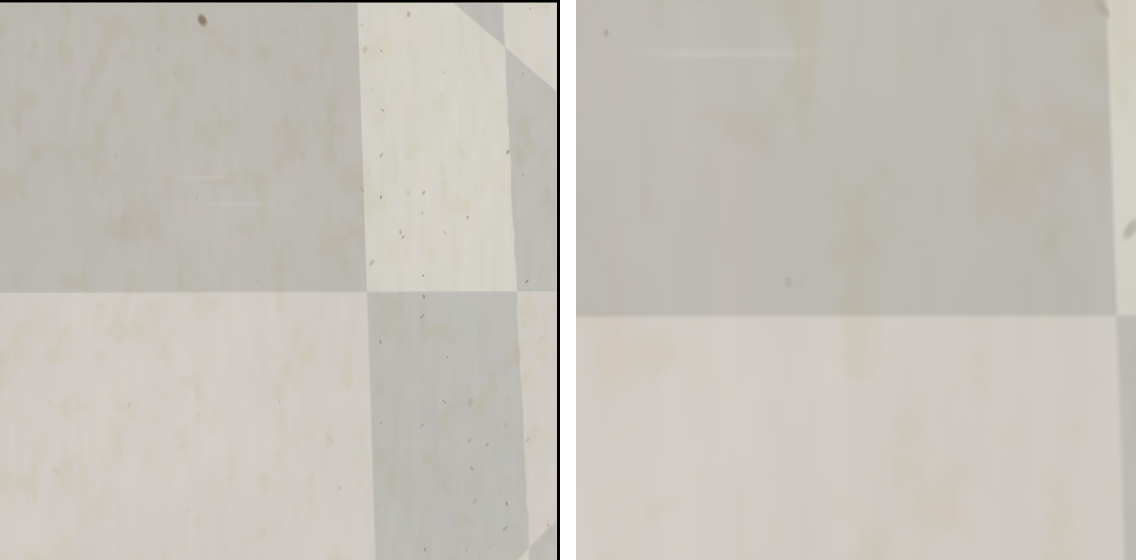
Left: the whole. Right: its middle third, enlarged.
This texture is drawn by a WebGL 1 fragment shader. Its source:

```glsl
precision highp float;

uniform vec2 u_resolution;

float hash(vec2 p) {
    return fract(sin(dot(p, vec2(127.1, 311.7))) * 43758.5453);
}

float noise(vec2 p) {
    vec2 i = floor(p), f = fract(p);
    f = f * f * (3.0 - 2.0 * f);
    return mix(mix(hash(i), hash(i + vec2(1.0, 0.0)), f.x),
               mix(hash(i + vec2(0.0, 1.0)), hash(i + 1.0), f.x), f.y);
}

float fbm(vec2 p) {
    float sum = 0.0, gain = 0.5;
    for (int i = 0; i < 4; i++) {
        sum += gain * noise(p);
        p = p * 2.03 + 17.3;
        gain *= 0.5;
    }
    return sum;
}

// Soft sign: -1 on one side of an edge, +1 on the other
float side(float d) {
    return clamp(d / 0.0016, -1.0, 1.0);
}

// Small tilted blemish, one candidate per cell
float specks(vec2 p, float cells, float chance) {
    vec2 g = p * cells, id = floor(g);
    vec2 center = 0.3 + 0.4 * vec2(hash(id + 3.1), hash(id + 8.7));
    vec2 d = fract(g) - center;
    d.x += d.y * (hash(id + 5.3) - 0.5) * 1.6;
    float size = mix(0.05, 0.11, hash(id + 1.9));
    float spot = 1.0 - smoothstep(0.3, 1.0, length(d * vec2(1.0, 0.6)) / size);
    return spot * step(1.0 - chance, hash(id + 12.4)) * hash(id + 21.0);
}

void main() {
    vec2 p = gl_FragCoord.xy / u_resolution;
    p.y = 1.0 - p.y;

    // Leaning joints, the right one slightly ragged
    float ragged = (noise(vec2(3.0, p.y * 38.0)) - 0.5) * 0.003;
    float leftJoint = p.x - 0.638 - 0.033 * p.y;
    float rightJoint = p.x - 0.897 - 0.049 * p.y + ragged;
    float level = p.y - 0.5225 + 0.002 * p.x;
    float upperCut = (0.0846 + 0.857 * (p.x - 0.9023) - p.y) * 0.76;
    float lowerCut = (p.x + p.y - 1.923) * 0.707;

    // Checker parity flips across every joint
    float parity = side(leftJoint) * side(rightJoint) * side(level)
                 * side(upperCut) * side(lowerCut);
    float pale = 0.5 + 0.5 * parity;
    float strip = smoothstep(-0.001, 0.001, leftJoint);
    float upper = 1.0 - smoothstep(-0.001, 0.001, level);

    vec3 grayStone = mix(vec3(0.738, 0.725, 0.700), vec3(0.743, 0.735, 0.715), strip);
    vec3 paleStone = mix(vec3(0.818, 0.797, 0.770), vec3(0.830, 0.817, 0.780), strip * upper);
    vec3 color = mix(grayStone, paleStone, pale);

    // Cloudy tone, faint upright grain and warm stains
    color += (fbm(p * 5.0) - 0.47) * 0.030;
    color += (fbm(p * vec2(85.0, 14.0)) - 0.47) * mix(0.020, 0.032, strip);
    float stain = smoothstep(0.50, 0.75, fbm(p * vec2(34.0, 22.0) + 9.0));
    color -= vec3(0.010, 0.015, 0.040) * stain;
    color += vec3(0.010, -0.004, 0.006) * (noise(p * vec2(28.0, 16.0)) - 0.5);

    // Scattered pits and flecks, denser in the narrow slabs
    float pits = specks(p, 16.0, mix(0.06, 0.22, strip)) * 0.6
               + specks(p + 4.3, 27.0, mix(0.04, 0.16, strip));
    color = mix(color, vec3(0.50, 0.46, 0.39), min(pits, 1.0) * mix(0.30, 0.65, strip));

    // Brown knot and two pale scuffs on the large gray slab
    float knot = length((p - vec2(0.361, 0.036)) * vec2(1.0, 0.75) - vec2(0.25 * (p.y - 0.036), 0.0));
    color = mix(color, vec3(0.48, 0.42, 0.34), 0.8 * (1.0 - smoothstep(0.003, 0.011, knot)));
    for (int i = 0; i < 2; i++) {
        vec2 d = abs(p - vec2(0.365 + 0.06 * float(i), 0.317 + 0.048 * float(i)));
        color += 0.022 * (1.0 - smoothstep(0.001, 0.004, d.y))
                       * (1.0 - smoothstep(0.02, 0.07, d.x));
    }

    // Pale rim inside the black top and right borders
    float rim = min(p.y - 0.0045, 0.9945 - p.x);
    color = mix(color, vec3(0.86, 0.83, 0.79), 0.7 * (1.0 - smoothstep(0.0, 0.003, rim)));
    color *= smoothstep(-0.001, 0.001, rim);

    gl_FragColor = vec4(color, 1.0);
}
```
